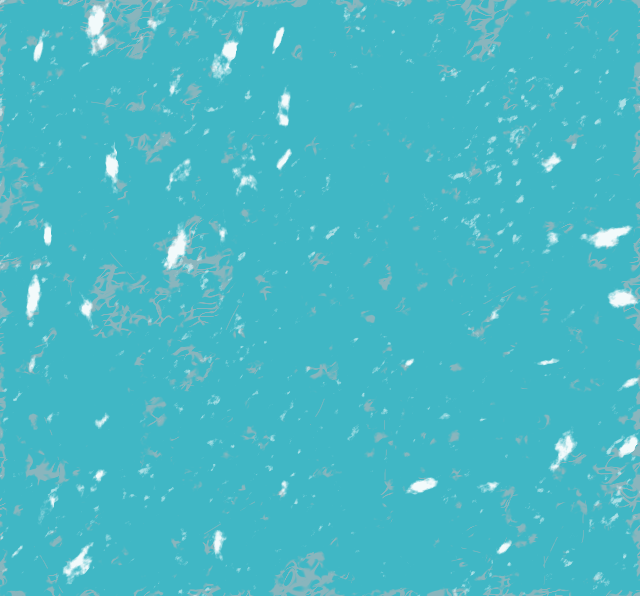
Reproduce this texture procedurally as a Shadertoy shader.

```glsl
const vec3 PAINT = vec3(0.250, 0.718, 0.772);
const vec3 CHALK = vec3(0.95, 0.98, 0.985);
const vec3 SCUFF = vec3(0.59, 0.71, 0.735);
const float CELL = 0.11;          // spacing of chipped patches
const float GRAIN = 62.0;         // mottling inside patches
const float FLECK_GRAIN = 85.0;
const float SCUFF_GRAIN = 85.0;
const float BORDER = 0.018;       // worn rim of the canvas
const float LEFT_ANGLE = 1.25;    // patch direction, left and right side
const float RIGHT_ANGLE = 0.55;
const int SCRATCHES = 16;

vec2 hash2(vec2 p) {
    vec3 h = fract(vec3(p.xyx) * vec3(0.1031, 0.1030, 0.0973));
    h += dot(h, h.yzx + 33.33);
    return fract((h.xx + h.yz) * h.zy);
}

float noise(vec2 p) {
    vec2 i = floor(p), f = fract(p);
    f = f * f * (3.0 - 2.0 * f);
    float low = mix(hash2(i).x, hash2(i + vec2(1, 0)).x, f.x);
    float high = mix(hash2(i + vec2(0, 1)).x, hash2(i + vec2(1, 1)).x, f.x);
    return mix(low, high, f.y);
}

float fbm(vec2 p) {
    float sum = 0.0, amp = 0.53;
    for (int i = 0; i < 4; i++) {
        sum += amp * noise(p);
        p = mat2(1.6, 1.2, -1.2, 1.6) * p + 17.3;
        amp *= 0.5;
    }
    return sum;
}

vec2 rotate(vec2 p, float a) {
    float c = cos(a), s = sin(a);
    return vec2(c * p.x + s * p.y, c * p.y - s * p.x);
}

// Torn, elongated patches: an elliptic lift pushes grain over a threshold.
float chips(vec2 p) {
    float cover = 0.0;
    vec2 home = floor(p / CELL);
    for (int y = -1; y <= 1; y++)
    for (int x = -1; x <= 1; x++) {
        vec2 cell = home + vec2(x, y);
        vec2 place = hash2(cell + 11.0), size = hash2(cell + 47.0);
        vec2 style = hash2(cell + 83.0), pick = hash2(cell + 131.0);
        float crowd = smoothstep(0.25, 0.75, noise(cell * 0.37 + 5.0));
        if (pick.x > mix(0.25, 0.9, crowd)) continue;

        vec2 center = (cell + 0.2 + 0.6 * place) * CELL;
        float angle = mix(LEFT_ANGLE, RIGHT_ANGLE, smoothstep(0.4, 0.75, center.x));
        vec2 q = rotate(p - center, angle + (style.x - 0.5) * 0.9);
        float len = mix(0.025, 0.075, size.x * size.x);
        vec2 e = q / vec2(len, len * mix(0.25, 0.52, size.y));
        float d = length(e);
        if (d > 2.0) continue;

        float lift = (mix(0.5, 0.82, style.y) + 0.05) * exp(-d * d) - 0.2;
        float grain = fbm(q * GRAIN * vec2(0.75, 1.0) + cell * 7.0 + 60.0);
        float chip = smoothstep(0.82, 1.10, grain + lift);
        // Some patches break off along one crisp, ragged side.
        float tear = e.y + 0.45 + 0.5 * (noise(q * 110.0 + 90.0) - 0.5);
        if (pick.y > 0.5) chip *= smoothstep(-0.06, 0.06, tear);
        cover = max(cover, chip);
    }
    return cover;
}

float flecks(vec2 p) {
    float loose = noise(p * 6.0 + 31.0) - 0.5;
    vec2 q = rotate(p, 0.8) * vec2(0.65, 1.0);
    return 0.6 * smoothstep(0.72, 0.90, fbm(q * FLECK_GRAIN + 210.0) + 0.22 * loose);
}

// Wispy hairlines, dense in rubbed areas and along the rim.
float scuffs(vec2 p, float rim) {
    vec2 warped = p + 0.012 * vec2(noise(p * 45.0), noise(p * 45.0 + 70.0));
    vec2 q = rotate(warped, 0.9) * vec2(0.5, 1.2) * SCUFF_GRAIN;
    vec2 r = rotate(warped, 0.2) * vec2(0.6, 1.3) * SCUFF_GRAIN;
    float ridge = min(abs(noise(q + 140.0) - 0.5), abs(noise(r + 260.0) - 0.5));
    float hair = 1.0 - smoothstep(0.05, 0.15, ridge);
    float rubbed = smoothstep(0.66, 0.88, noise(p * 6.5 + 3.7));
    float worn = 1.0 - smoothstep(0.0, BORDER, rim);
    float broken = fbm(p * 34.0 + 300.0) + 0.24 * rubbed + 0.32 * worn;
    return hair * smoothstep(0.65, 0.77, broken);
}

// A few long, straight, interrupted scratches.
float scratches(vec2 p, float aspect) {
    float ink = 0.0;
    for (int i = 0; i < SCRATCHES; i++) {
        vec2 seed = vec2(i, 400 + i);
        vec2 q = rotate(p - hash2(seed) * vec2(aspect, 1.0), hash2(seed + 9.0).x * 3.14);
        q.y += 0.006 * (noise(vec2(q.x * 25.0 + 50.0, i)) - 0.5);
        q.x = max(abs(q.x) - mix(0.02, 0.07, hash2(seed + 21.0).y), 0.0);
        ink = max(ink, 1.0 - smoothstep(0.0003, 0.0016, length(q)));
    }
    return 0.65 * ink * smoothstep(0.45, 0.6, noise(p * 95.0 + 500.0));
}

void mainImage(out vec4 fragColor, in vec2 fragCoord) {
    vec2 p = fragCoord / iResolution.y;
    float aspect = iResolution.x / iResolution.y;
    vec2 toEdge = min(p, vec2(aspect, 1.0) - p);
    float rim = min(toEdge.x, toEdge.y);

    float grey = max(scuffs(p, rim), scratches(p, aspect));
    float white = max(chips(p), flecks(p));
    vec3 color = mix(PAINT, SCUFF, 0.85 * grey);
    fragColor = vec4(mix(color, CHALK, white), 1.0);
}
```
